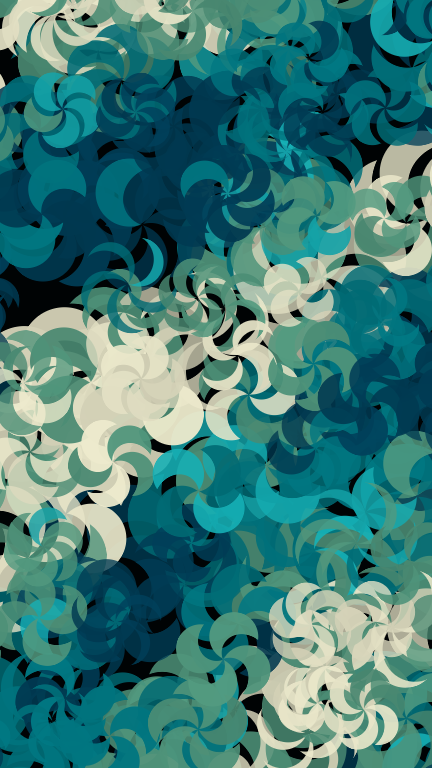
A Shadertoy shader for this pattern:

```glsl
// Scattered translucent pinwheel flowers with crescent cuts, in drifting bands of navy, teal, green and cream.

const float TAU = 6.2831853;
const int LAYERS = 6;

const vec3 BLACK = vec3(0.0, 0.01, 0.015);
const vec3 NAVY  = vec3(0.0, 0.24, 0.34);
const vec3 TEAL  = vec3(0.0, 0.45, 0.49);
const vec3 CYAN  = vec3(0.08, 0.66, 0.68);
const vec3 GREEN = vec3(0.31, 0.58, 0.48);
const vec3 CREAM = vec3(0.88, 0.87, 0.76);

// Sine-free hash, result in 0..1
float hash(vec3 p) {
    p = fract(p * 0.1031);
    p += dot(p, p.zyx + 31.32);
    return fract((p.x + p.y) * p.z);
}

float valueNoise(vec2 p, float seed) {
    vec2 cell = floor(p);
    vec2 f = fract(p);
    f = f * f * (3.0 - 2.0 * f);
    float a = hash(vec3(cell, seed));
    float b = hash(vec3(cell + vec2(1, 0), seed));
    float c = hash(vec3(cell + vec2(0, 1), seed));
    float d = hash(vec3(cell + vec2(1, 1), seed));
    return mix(mix(a, b, f.x), mix(c, d, f.x), f.y);
}

// Tone of a region: diagonal light and dark bands, roughened by noise
float regionTone(vec2 p) {
    float band = cos(TAU * (p.y - 0.75 * p.x - 0.6));
    return 0.49 + 0.25 * band + 0.4 * (valueNoise(p * 3.2, 7.0) - 0.5);
}

vec3 palette(float tone) {
    vec3 color = NAVY;
    color = tone > 0.29 ? TEAL : color;
    color = tone > 0.43 ? CYAN : color;
    color = tone > 0.49 ? GREEN : color;
    return tone > 0.70 ? CREAM : color;
}

// Discs through a common centre, each cut by its neighbour.
// Returns coverage in x and petal index in y.
vec2 pinwheel(vec2 p, float radius, float petals, float turn, float spin, float gap, bool crescent, float pixel) {
    float rho = length(p);
    float x = rho / radius;
    if (x >= 1.0 || rho < 1e-5) return vec2(0.0);

    float halfArc = acos(x);
    float sector = TAU / petals;
    float swirl = halfArc - turn * atan(p.y, p.x) + spin;
    float u = mod(swirl, sector);

    float share = crescent ? 0.36 : 1.0 - gap * (1.0 - x * x);
    float end = min(sector * share, 2.0 * halfArc);
    float edge = min(u, end - u) * rho * sqrt(1.0 - x * x);
    return vec2(clamp(edge / pixel, 0.0, 1.0), mod(floor(swirl / sector), petals));
}

// Paints the flower that lives in one grid cell
vec3 paintFlower(vec3 under, vec2 p, vec2 cell, float size, float layer, float pixel) {
    vec3 id = vec3(cell, layer * 17.0);
    float depth = layer / float(LAYERS);
    if (hash(id + 1.3) > 0.95 - 0.3 * depth) return under;

    vec2 jitter = vec2(hash(id + 2.7), hash(id + 4.1));
    vec2 center = (cell + 0.2 + 0.6 * jitter) * size;
    float radius = size * mix(0.42, 0.62, hash(id + 5.9));
    float petals = 4.0 + floor(hash(id + 6.4) * 2.99);
    float turn = hash(id + 8.2) < 0.5 ? -1.0 : 1.0;
    float spin = TAU * hash(id + 9.6);
    float gap = mix(0.3, 0.5, hash(id + 11.8));
    bool crescent = hash(id + 13.5) < 0.2;

    vec2 flower = pinwheel(p - center, radius, petals, turn, spin, gap, crescent, pixel);
    if (flower.x <= 0.0) return under;

    float flowerShift = 0.22 * (hash(id + 15.1) - 0.5);
    float petalRandom = hash(id + vec3(0.0, 19.7, flower.y * 3.7 + 0.5));
    float tone = regionTone(center) + flowerShift + 0.16 * (petalRandom - 0.5);
    vec3 color = palette(tone) * mix(0.9, 1.06, petalRandom);
    float opacity = mix(0.76, 0.96, hash(id + 21.3));
    return mix(under, color, flower.x * opacity);
}

// One jittered grid of flowers
vec3 paintLayer(vec3 color, vec2 p, float layer, float pixel) {
    float size = mix(0.37, 0.2, layer / float(LAYERS - 1));
    vec2 shifted = p + layer * vec2(0.137, 0.213);
    vec2 home = floor(p / size);
    for (int j = -1; j <= 1; j++) {
        for (int i = -1; i <= 1; i++) {
            color = paintFlower(color, p, home + vec2(i, j), size, layer, pixel);
        }
    }
    return color;
}

void mainImage(out vec4 fragColor, in vec2 fragCoord) {
    vec2 p = fragCoord / iResolution.x;
    float pixel = 1.0 / iResolution.x;
    vec3 color = BLACK;
    for (int layer = 0; layer < LAYERS; layer++) {
        color = paintLayer(color, p, float(layer), pixel);
    }
    fragColor = vec4(clamp(color, 0.0, 1.0), 1.0);
}
```
